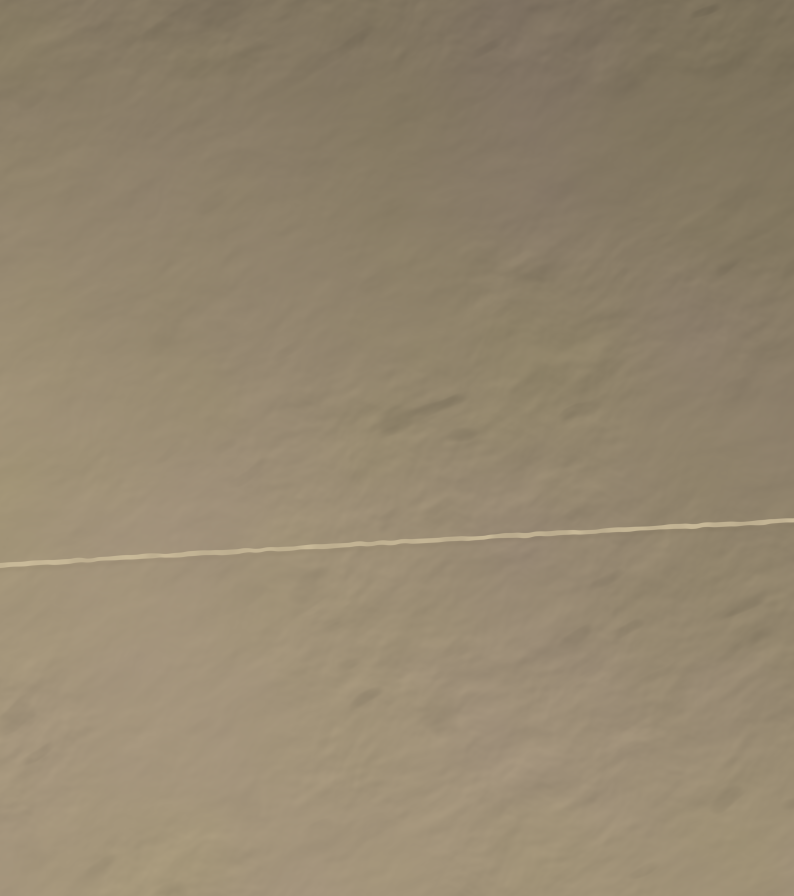
Give the GLSL for this texture, as a Shadertoy shader.

```glsl
// Softly lit beige plaster with slanted shallow creases and one thin pale thread.

float hash(vec2 p) {
    p = fract(p * vec2(0.1031, 0.1137));
    p += dot(p, p.yx + 33.33);
    return fract((p.x + p.y) * p.x * 7.31 + p.y * 13.7);
}

float noise(vec2 p) {
    vec2 cell = floor(p), f = fract(p);
    f = f * f * f * (f * (f * 6.0 - 15.0) + 10.0);
    return mix(mix(hash(cell), hash(cell + vec2(1, 0)), f.x),
               mix(hash(cell + vec2(0, 1)), hash(cell + vec2(1, 1)), f.x), f.y);
}

float fbm(vec2 p) {
    float sum = 0.0, amp = 0.5;
    for (int i = 0; i < 4; i++) {
        sum += amp * noise(p);
        p = mat2(0.8, 0.6, -0.6, 0.8) * p * 2.03 + 17.3;
        amp *= 0.5;
    }
    return sum;
}

// Turns the plane so that x runs along the creases, rising to the right
vec2 alongCrease(vec2 p) {
    return mat2(0.87, -0.49, 0.49, 0.87) * p;
}

float relief(vec2 p) {
    p += 0.016 * vec2(noise(p * 14.0), noise(p * 14.0 + 40.0));
    return fbm(alongCrease(p) * vec2(17.0, 30.0) + 60.0);
}

void mainImage(out vec4 fragColor, in vec2 fragCoord) {
    vec2 p = fragCoord / iResolution.y;
    vec2 uv = fragCoord / iResolution.xy;
    float pixel = 1.0 / iResolution.y;

    // Broad light, falling off toward the upper right
    float falloff = smoothstep(0.2, 1.22, uv.y + 0.25 * (uv.x - 0.3));
    float light = mix(0.642, 0.488, falloff) + 0.015 * (0.5 - uv.x);
    vec2 dim = (uv - vec2(1.0, 0.29)) * vec2(1.8, 5.0);
    light -= 0.035 * exp(-dot(dim, dim));
    light += 0.02 * (fbm(p * 5.0 + 5.0) - 0.47);

    // Shallow relief lit from the upper left, stronger in patches
    float patches = smoothstep(0.35, 0.75, noise(p * vec2(5.0, 6.0) + 21.0));
    float slope = relief(p) - relief(p + vec2(-0.003, 0.006));
    light += clamp(slope * mix(0.06, 0.125, patches), -0.04, 0.03);

    // Sparse short dark creases
    vec2 q = alongCrease(p) + 0.01 * noise(p * 30.0);
    float crease = smoothstep(0.8, 0.98, noise(q * vec2(17.0, 50.0) + 90.0));
    light -= 0.03 * crease * (0.3 + 0.7 * patches);

    // Beige with faint olive and mauve blotches
    vec3 color = light * vec3(1.0, 0.908, 0.748);
    float tint = fbm(p * 5.0 + 70.0) - 0.47;
    color += tint * vec3(0.004, -0.01, 0.035);

    // Thin thread with a fine jitter and uneven brightness
    float threadY = mix(0.369, 0.419, uv.x) + 0.0014 * (noise(vec2(p.x * 80.0, 3.0)) - 0.5)
                  + 0.001 * sin(uv.x * 3.14);
    float d = abs(p.y - threadY);
    float width = 0.0019 + 0.0009 * noise(vec2(p.x * 60.0, 8.0));
    float thread = 1.0 - smoothstep(width - 0.6 * pixel, width + 0.8 * pixel, d);
    float gleam = 0.7 + 0.3 * noise(vec2(p.x * 70.0, 12.0));
    color -= 0.015 * exp(-pow((p.y - threadY + 0.005) / 0.003, 2.0));
    color = mix(color, vec3(0.79, 0.73, 0.60), thread * gleam);

    fragColor = vec4(color, 1.0);
}
```
